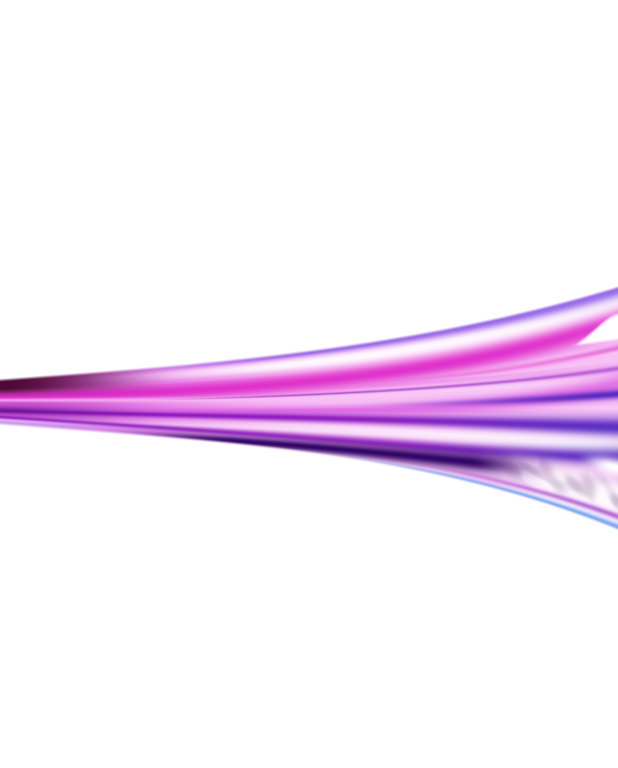
A WebGL 1 fragment shader for this background:

```glsl
precision highp float;
// A bundle of glossy magenta and violet fibres fanning out to the right on white.
// Two curves bound the fan; v runs 0..1 between them, and soft strands follow
// quadratic paths in (x, v), with fine streaks from sine-free value noise.

uniform vec2 u_resolution;

const vec3 WHITE = vec3(1.0);
const vec3 PALE = vec3(0.97, 0.76, 0.96);
const vec3 ORCHID = vec3(0.88, 0.42, 0.90);
const vec3 MAGENTA = vec3(0.87, 0.17, 0.79);
const vec3 VIOLET = vec3(0.54, 0.08, 0.74);
const vec3 INDIGO = vec3(0.29, 0.11, 0.74);
const vec3 NIGHT = vec3(0.19, 0.02, 0.40);
const vec3 MAROON = vec3(0.27, 0.01, 0.17);
const vec3 LILAC = vec3(0.56, 0.38, 0.90);
const vec3 SKY = vec3(0.50, 0.66, 0.96);
const vec3 ASH = vec3(0.62, 0.54, 0.68);
const float EDGE_SOFTNESS = 0.0028;
const float STREAK_AMOUNT = 0.42;

float hash(vec2 p) {
  vec3 q = fract(vec3(p.xyx) * 0.1031);
  q += dot(q, q.yzx + 33.33);
  return fract((q.x + q.y) * q.z);
}

float noise(vec2 p) {
  vec2 i = floor(p), f = fract(p);
  f = f * f * (3.0 - 2.0 * f);
  return mix(mix(hash(i), hash(i + vec2(1.0, 0.0)), f.x),
             mix(hash(i + vec2(0.0, 1.0)), hash(i + 1.0), f.x), f.y);
}

// Boundaries of the fan, as heights on the canvas.
float upperEdge(float x) { return 0.505 + 0.060 * x + 0.061 * x * x * x; }
float lowerEdge(float x) { return 0.448 - 0.060 * x - 0.078 * pow(x, 3.5); }

// Quadratic through the heights at x = 0, 0.5 and 1.
float pathAt(vec3 h, float x) {
  return h.x + x * (4.0 * h.y - 3.0 * h.x - h.z) + 2.0 * x * x * (h.x + h.z - 2.0 * h.y);
}

// Blends a soft strand along a path over the colour below it.
vec3 strand(vec3 below, vec2 p, vec3 path, float width, vec3 tint, float amount) {
  float d = (p.y - pathAt(path, p.x)) / width;
  return mix(below, tint, amount * exp(-d * d));
}

// Fine fibres: noise stretched along the fan.
float streaks(vec2 p) {
  float sum = 0.0, gain = 0.5, freq = 16.0;
  for (int i = 0; i < 3; i++) {
    sum += gain * noise(vec2(p.x * 1.8 + freq, (p.y - 0.12 * p.x) * freq));
    gain *= 0.55;
    freq *= 2.1;
  }
  return sum / 0.926;
}

vec3 fibres(vec2 p) {
  float x = p.x, v = p.y;
  float right = smoothstep(0.55, 1.0, x);
  float left = 1.0 - smoothstep(0.0, 0.30, x);

  // Body and fine streaks
  vec3 c = mix(ORCHID, PALE, smoothstep(0.0, 0.6, x));
  float s = streaks(p);
  c = mix(c, ORCHID, STREAK_AMOUNT * smoothstep(0.52, 0.85, s));
  c = mix(c, WHITE, STREAK_AMOUNT * smoothstep(0.48, 0.15, s) * smoothstep(0.1, 0.5, x));

  // Upper strands
  c = strand(c, p, vec3(0.60, 0.70, 0.87), mix(0.14, 0.055, x), MAGENTA, 0.95);
  c = strand(c, p, vec3(0.92, 0.89, 0.95), 0.055, WHITE, 0.85 * smoothstep(0.05, 0.5, x));
  c = strand(c, p, vec3(1.0, 0.99, 0.99), 0.035, LILAC, 0.9 * smoothstep(0.1, 0.5, x));

  // Middle strands
  c = strand(c, p, vec3(0.54, 0.52, 0.53), 0.04, PALE, 0.75);
  c = strand(c, p, vec3(0.49, 0.57, 0.665), 0.011, VIOLET, 0.55 * smoothstep(0.2, 0.5, x));
  c = strand(c, p, vec3(0.55, 0.63, 0.75), 0.014, MAGENTA, 0.55 * right);
  c = strand(c, p, vec3(0.40, 0.41, 0.60), 0.045, ORCHID, 0.9);
  c = strand(c, p, vec3(0.36, 0.45, 0.56), 0.020, INDIGO, 0.9 * right);
  c = strand(c, p, vec3(0.30, 0.34, 0.42), 0.042, mix(VIOLET, INDIGO, right), 0.95);

  // Lower strands
  c = strand(c, p, vec3(0.09, 0.22, 0.33), 0.055, mix(PALE, WHITE, x), 0.9);
  c = strand(c, p, vec3(0.16, 0.14, 0.30), 0.040, mix(VIOLET, INDIGO, right), 0.85);
  float shade = smoothstep(0.12, 0.40, x) * (1.0 - smoothstep(0.76, 0.96, x));
  c = strand(c, p, vec3(0.0, 0.055, 0.22), 0.055, NIGHT, shade);

  // Dark root of the bundle
  c = mix(c, MAROON, left * smoothstep(0.58, 0.82, v) * 0.95);
  c = strand(c, p, vec3(0.32, 0.33, 0.34), 0.12, VIOLET * 0.75, 0.7 * left);
  c = strand(c, p, vec3(0.0), 0.09, mix(LILAC, WHITE, 0.4), 0.8 * left);

  // Translucent frayed veil at the lower right
  float veil = smoothstep(0.76, 0.92, x) * (1.0 - smoothstep(0.16, 0.27, v));
  float mottle = noise(vec2(x * 42.0, v * 18.0 + x * 20.0));
  vec3 gauze = mix(WHITE, ASH, 0.55 * smoothstep(0.35, 0.9, mottle) * smoothstep(0.03, 0.12, v));
  c = mix(c, mix(gauze, PALE, 0.3 * s), veil);
  c = strand(c, p, vec3(0.03, 0.04, 0.055), 0.014, VIOLET, 0.6 * right);
  c = strand(c, p, vec3(0.0, 0.0, 0.012), 0.014, SKY, smoothstep(0.5, 0.75, x));
  c = mix(c, WHITE, smoothstep(0.93, 0.99, x) * exp(-pow((v - 0.255) / 0.035, 2.0)));

  // White wedge between the upper strands
  float wedgeTop = 0.785 + 0.105 * smoothstep(0.92, 1.0, x);
  float wedge = smoothstep(0.775, 0.795, v) * (1.0 - smoothstep(wedgeTop - 0.012, wedgeTop + 0.012, v));
  return mix(c, WHITE, wedge * smoothstep(0.92, 0.945, x));
}

void main() {
  vec2 uv = gl_FragCoord.xy / u_resolution;
  float top = upperEdge(uv.x), bottom = lowerEdge(uv.x);
  float v = (uv.y - bottom) / (top - bottom);
  float inside = min(top - uv.y, uv.y - bottom);
  float cover = smoothstep(-EDGE_SOFTNESS, EDGE_SOFTNESS, inside);
  gl_FragColor = vec4(mix(WHITE, fibres(vec2(uv.x, v)), cover), 1.0);
}
```
